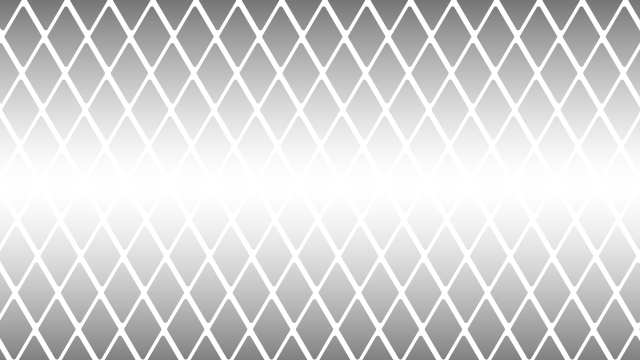
This pattern is drawn by a Shadertoy shader. Its source:

```glsl
// Lengths are fractions of the canvas height
const float PERIOD = 0.1193;        // spacing of diamonds along a row
const float ROW_STEP = 0.1016;      // spacing of rows, half a diamond height
const float ROW_DRIFT = 0.0032;     // sideways creep per row, unbalances the gaps
const float GAP = 0.0120;           // mean width of the white lines
const float CORNER_RADIUS = 0.0060;
const vec2 LATTICE_ORIGIN = vec2(-0.0023, 0.4917); // x from the canvas centre
const float GLOW_HEIGHT = 0.486;    // level of the white band
const float FADE_LENGTH = 0.514;    // distance from white to darkest
const float FADE_POWER = 1.5;
const float DARKNESS = 0.54;
const vec3 LINE_COLOR = vec3(1.0);

float sdRhombus(vec2 p, vec2 halfSize) {
    p = abs(p);
    vec2 q = halfSize - 2.0 * p;
    float h = clamp((q.x * halfSize.x - q.y * halfSize.y) / dot(halfSize, halfSize), -1.0, 1.0);
    float d = length(p - 0.5 * halfSize * vec2(1.0 - h, 1.0 + h));
    return d * sign(p.x * halfSize.y + p.y * halfSize.x - halfSize.x * halfSize.y);
}

// Distance to the nearest rounded diamond of the staggered rows
float sdDiamondLattice(vec2 p) {
    vec2 cell = vec2(0.5 * PERIOD, ROW_STEP);
    float inradius = cell.x * cell.y / length(cell);
    vec2 core = cell * (1.0 - (0.5 * GAP + CORNER_RADIUS) / inradius);
    float lowerRow = floor(p.y / ROW_STEP);
    float d = 1.0;
    for (int i = 0; i < 2; i++) {
        float row = lowerRow + float(i);
        vec2 q = p - row * vec2(0.5 * PERIOD + ROW_DRIFT, ROW_STEP);
        q.x -= PERIOD * round(q.x / PERIOD);
        d = min(d, sdRhombus(q, core) - CORNER_RADIUS);
    }
    return d;
}

// Grey fading to white at the glowing band
vec3 fadeColor(float y) {
    float t = abs(y - GLOW_HEIGHT) / FADE_LENGTH;
    return vec3(1.0 - DARKNESS * pow(t, FADE_POWER));
}

void mainImage(out vec4 fragColor, in vec2 fragCoord) {
    vec2 uv = (fragCoord - vec2(0.5 * iResolution.x, 0.0)) / iResolution.y;
    float pixel = 1.0 / iResolution.y;

    float d = sdDiamondLattice(uv - LATTICE_ORIGIN);
    float coverage = clamp(0.5 - d / pixel, 0.0, 1.0);

    fragColor = vec4(mix(LINE_COLOR, fadeColor(uv.y), coverage), 1.0);
}
```
